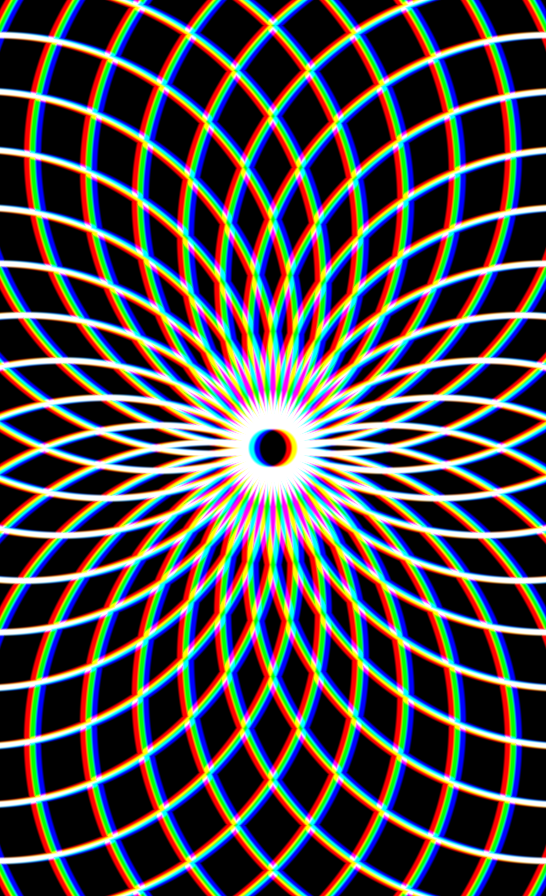
Give the GLSL for this background, as a Shadertoy shader.

```glsl
const float TAU = 6.2831853;
const int RING_COUNT = 32;
const float RING_RADIUS = 1.0 / 3.0;   // in canvas heights
const float LINE_CORE = 0.0018;
const float LINE_EDGE = 0.0052;
const float HOLE_RADIUS = 0.0208;
const float HOLE_SOFTNESS = 0.0018;
const float CHANNEL_SHIFT = 0.006;

// Soft outline of a circle
float ringLine(vec2 p, vec2 center, float radius) {
    float dist = abs(length(p - center) - radius);
    return 1.0 - smoothstep(LINE_CORE, LINE_EDGE, dist);
}

// Rosette of equal circles that all meet at the origin
float rosette(vec2 p, int count, float radius) {
    float light = 0.0;
    for (int i = 0; i < count; i++) {
        float angle = TAU * float(i) / float(count);
        vec2 center = radius * vec2(cos(angle), sin(angle));
        light = max(light, ringLine(p, center, radius));
    }
    return light;
}

// Dark disc at the origin
float holeMask(vec2 p, float radius, float softness) {
    return smoothstep(radius - softness, radius + softness, length(p));
}

float pattern(vec2 p) {
    return rosette(p, RING_COUNT, RING_RADIUS)
         * holeMask(p, HOLE_RADIUS, HOLE_SOFTNESS);
}

void mainImage(out vec4 fragColor, in vec2 fragCoord) {
    vec2 p = (fragCoord - 0.5 * iResolution.xy) / iResolution.y;

    // Red slides left and blue slides right to split the colours
    vec2 shift = vec2(CHANNEL_SHIFT, 0.0);
    vec3 color = vec3(pattern(p + shift), pattern(p), pattern(p - shift));

    fragColor = vec4(color, 1.0);
}
```
